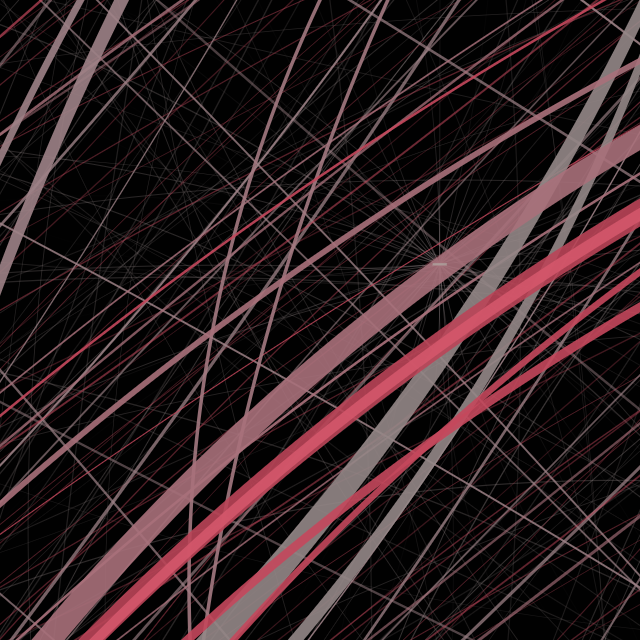
Give the GLSL for this background, as a Shadertoy shader.

```glsl
// Crossing ribbons and hairlines in grey, rose and red on black.
// Each is a parabolic arc over a chord; hashed families of thin arcs and a
// fan of faint rays lie beneath a few broad translucent ribbons.

vec4 hash4(float n) {
    return fract(sin(n * vec4(12.9898, 78.233, 37.719, 54.531) + 1.7) * 43758.5453);
}

// Pixel coverage of an arc from a to b, its width going from w.x to w.y
float arc(vec2 p, vec2 a, vec2 b, float bend, vec2 w) {
    float px = 1.0 / iResolution.y;
    vec2 q = p - a, d = b - a;
    float len = length(d);
    d /= len;
    float t = dot(q, d) / len;
    float slope = 4.0 * bend * (1.0 - 2.0 * t) / len;
    float offset = d.x * q.y - d.y * q.x - 4.0 * bend * t * (1.0 - t);
    float dist = abs(offset) / sqrt(1.0 + slope * slope);
    float halfW = 0.5 * mix(w.x, w.y, clamp(t, 0.0, 1.0));
    return max(0.0, min(dist + 0.5 * px, halfW) - max(dist - 0.5 * px, -halfW)) / px;
}

// Count arcs spread evenly across the canvas around one main direction
void family(inout vec3 col, vec2 p, int count, float seed, float angle, float spread,
            float bend, float width, vec3 ink, float alpha) {
    vec2 across = vec2(-sin(angle), cos(angle));
    for (int i = 0; i < count; i++) {
        vec4 h = hash4(float(i) + seed);
        float turn = angle + spread * (h.y - 0.5);
        vec2 dir = vec2(cos(turn), sin(turn)) * 0.8;
        vec2 mid = 0.5 + across * 1.35 * ((float(i) + h.x) / float(count) - 0.5);
        float cover = arc(p, mid - dir, mid + dir, bend * (h.z - 0.4), vec2(width * (0.5 + h.w)));
        col = mix(col, ink, cover * alpha * (0.5 + 0.5 * h.z));
    }
}

// Faint rays leaving one focus and fading outward
void fan(inout vec3 col, vec2 p, vec2 focus) {
    vec2 q = p - focus;
    for (int i = 0; i < 46; i++) {
        vec4 h = hash4(float(i) + 400.0);
        float angle = (float(i) + h.x) * 6.2832 / 46.0;
        vec2 dir = vec2(cos(angle), sin(angle));
        float fade = step(0.0, dot(q, dir)) * exp(-length(q) * (3.0 + 4.0 * h.y));
        float cover = arc(p, focus, focus + dir * 0.6, 0.08 * (h.z - 0.5), vec2(0.0014));
        col = mix(col, vec3(0.55, 0.50, 0.51), cover * fade * 0.5);
    }
}

void ribbon(inout vec3 col, vec2 p, vec2 a, vec2 b, float bend, vec2 w, vec3 ink) {
    col = mix(col, ink, 0.9 * arc(p, a, b, bend, w));
}

void mainImage(out vec4 fragColor, in vec2 fragCoord) {
    vec2 p = fragCoord / iResolution.y;
    vec3 grey = vec3(0.58, 0.53, 0.53);
    vec3 mauve = vec3(0.62, 0.51, 0.53);
    vec3 rose = vec3(0.66, 0.44, 0.48);
    vec3 red = vec3(0.77, 0.28, 0.36);
    vec3 col = vec3(0.004);

    // Hairlines
    family(col, p, 64, 10.0, 0.7, 3.1, 0.20, 0.0014, grey, 0.30);
    family(col, p, 34, 90.0, 0.95, 0.6, 0.12, 0.0015, grey, 0.38);
    family(col, p, 44, 140.0, 0.65, 0.4, 0.10, 0.0015, red, 0.50);
    fan(col, p, vec2(0.687, 0.587));

    // Thin lines
    family(col, p, 9, 210.0, -0.72, 0.5, 0.04, 0.0030, mauve, 0.90);
    family(col, p, 13, 240.0, 0.92, 0.3, -0.10, 0.0036, mauve, 0.95);
    family(col, p, 8, 270.0, 0.65, 0.2, 0.10, 0.0036, rose, 0.95);
    family(col, p, 5, 300.0, 0.65, 0.2, 0.08, 0.0034, red, 0.95);

    // A pair of steep bowed lines
    for (int i = 0; i < 2; i++) {
        float k = float(i);
        ribbon(col, p, vec2(0.297 + 0.021 * k, 0.0), vec2(0.5 + 0.106 * k, 1.0),
               0.062 - 0.025 * k, vec2(0.0055), mix(mauve, rose, 0.5));
    }

    // Broad grey ribbons
    ribbon(col, p, vec2(0.336, 0.0), vec2(1.0, 0.98), -0.043, vec2(0.044, 0.019), grey);
    ribbon(col, p, vec2(0.462, 0.0), vec2(1.0, 0.90), -0.043, vec2(0.019, 0.012), grey);
    ribbon(col, p, vec2(0.0, 0.562), vec2(0.19, 1.0), 0.006, vec2(0.017, 0.021), mauve);
    ribbon(col, p, vec2(0.0, 0.753), vec2(0.126, 1.0), 0.002, vec2(0.011), mauve);

    // Rose ribbons
    ribbon(col, p, vec2(0.075, 0.0), vec2(1.0, 0.785), 0.053, vec2(0.040, 0.034), rose);
    ribbon(col, p, vec2(0.0, 0.212), vec2(1.0, 0.905), 0.036, vec2(0.009), rose);

    // Red ribbons, the widest with a lighter core
    ribbon(col, p, vec2(0.143, 0.0), vec2(1.0, 0.668), 0.034, vec2(0.030, 0.038), red * 0.95);
    ribbon(col, p, vec2(0.150, 0.0), vec2(1.0, 0.665), 0.034, vec2(0.015, 0.018),
           vec3(0.83, 0.34, 0.42));
    ribbon(col, p, vec2(0.293, 0.0), vec2(1.0, 0.52), 0.024, vec2(0.014), red);
    ribbon(col, p, vec2(0.365, 0.0), vec2(1.0, 0.575), 0.022, vec2(0.010), red);
    ribbon(col, p, vec2(0.0, 0.35), vec2(0.944, 1.0), 0.025, vec2(0.004), red);

    // Small glint at the focus of the fan
    vec2 g = abs(p - vec2(0.687, 0.587)) - vec2(0.010, 0.0008);
    float glint = 1.0 - smoothstep(0.0, 0.002, max(g.x, g.y));
    col = mix(col, vec3(0.68, 0.64, 0.62), 0.8 * glint);

    fragColor = vec4(col, 1.0);
}
```
